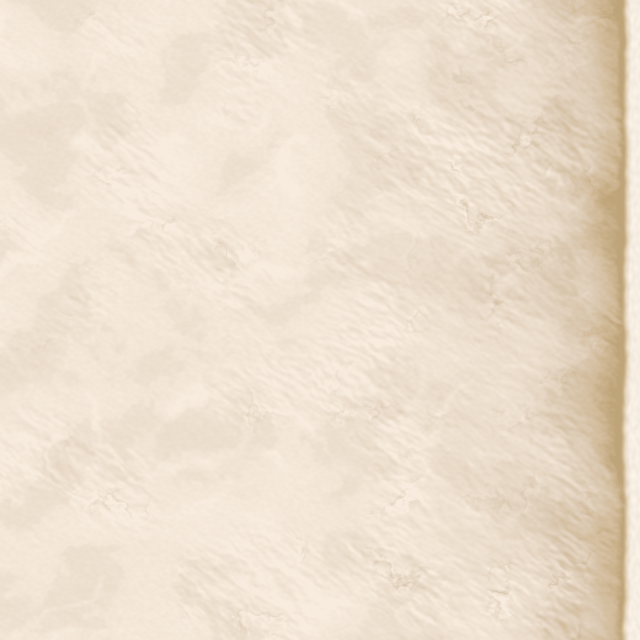
A WebGL 1 fragment shader for this texture:

```glsl
precision highp float;
// Aged cream parchment with faint mottling, browned along its right edge.
uniform vec2 u_resolution;

vec2 gradientAt(vec2 cell) {
  vec3 p = fract(cell.xyx * vec3(0.1031, 0.1030, 0.0973));
  p += dot(p, p.yzx + 33.33);
  float angle = 6.2832 * fract((p.x + p.y) * p.z);
  return vec2(cos(angle), sin(angle));
}

float gradientNoise(vec2 p) {
  vec2 i = floor(p);
  vec2 f = p - i;
  vec2 u = f * f * f * (f * (f * 6.0 - 15.0) + 10.0);
  float a = dot(gradientAt(i), f);
  float b = dot(gradientAt(i + vec2(1, 0)), f - vec2(1, 0));
  float c = dot(gradientAt(i + vec2(0, 1)), f - vec2(0, 1));
  float d = dot(gradientAt(i + vec2(1, 1)), f - vec2(1, 1));
  return mix(mix(a, b, u.x), mix(c, d, u.x), u.y);
}

float fbm(vec2 p) {
  float sum = 0.0;
  float weight = 0.6;
  for (int i = 0; i < 5; i++) {
    sum += weight * gradientNoise(p);
    p = mat2(1.6, 1.2, -1.2, 1.6) * p + 7.3;
    weight *= 0.52;
  }
  return sum;
}

// Surface height, drawn out along strokes that fall to the right
float wrinkleHeight(vec2 p) {
  vec2 q = mat2(0.83, 0.56, -0.56, 0.83) * p * vec2(19.0, 40.0);
  return 0.5 * gradientNoise(q + 11.0) + 0.36 * gradientNoise(q * 1.9 + 23.0)
       + 0.24 * gradientNoise(q * 3.3 + 37.0);
}

// Tone 0 is cream, tone 4 is the brown of the edge
vec3 parchment(float tone) {
  vec3 color = mix(vec3(0.95, 0.90, 0.84), vec3(0.91, 0.85, 0.78), clamp(tone, -0.5, 1.0));
  color = mix(color, vec3(0.86, 0.79, 0.70), clamp(tone - 1.0, 0.0, 1.0));
  color = mix(color, vec3(0.82, 0.73, 0.60), clamp(tone - 2.0, 0.0, 1.0));
  return mix(color, vec3(0.75, 0.645, 0.475), clamp(tone - 3.0, 0.0, 1.0));
}

void main() {
  vec2 uv = gl_FragCoord.xy / u_resolution;
  vec2 warp = vec2(fbm(uv * 6.0 + 3.0), fbm(uv * 6.0 + 19.0));
  vec2 p = uv + 0.045 * warp;

  // Broad darkening toward the right, with an uneven stain at the edge
  float stain = uv.x + 0.045 * fbm(vec2(uv.x * 6.0, uv.y * 7.0) + 41.0);
  float tone = -0.05 + 0.75 * smoothstep(0.52, 0.85, uv.x + 0.25 * warp.x);
  tone += 1.25 * smoothstep(0.80, 0.94, stain);
  tone += 1.6 * smoothstep(0.91, 0.98, stain);

  // Soft blotches with better defined rims
  float blotch = fbm(p * vec2(6.0, 8.0) + 27.0);
  tone += 0.85 * blotch + 0.34 * smoothstep(0.04, 0.12, blotch);

  // Soft pale veins that fade in and out
  float vein = abs(gradientNoise(p * vec2(7.0, 8.5) + 0.4 * warp + 53.0));
  float veinMask = smoothstep(-0.05, 0.25, gradientNoise(uv * 8.0 + 61.0));
  tone -= 0.45 * veinMask * (1.0 - smoothstep(0.0, 0.11, vein));

  // Patchy wrinkles, lit from the upper right
  vec2 q = uv + 0.018 * warp;
  float slope = wrinkleHeight(q + vec2(0.002, 0.004)) - wrinkleHeight(q);
  float roughness = smoothstep(-0.1, 0.3, gradientNoise(uv * 6.0 + 71.0));
  roughness = 0.25 + 1.1 * roughness + 0.65 * smoothstep(0.52, 0.75, uv.x);
  roughness *= 1.0 - 0.5 * smoothstep(0.88, 0.95, uv.x);
  tone += 1.7 * slope * roughness;

  // Short curled creases: a dark line beside a light one
  float fold = fbm(q * vec2(17.0, 20.0) + 83.0);
  float creaseMask = smoothstep(0.05, 0.35, gradientNoise(uv * 16.0 + 97.0));
  float dark = 1.0 - smoothstep(0.0, 0.07, abs(fold - 0.03));
  float light = 1.0 - smoothstep(0.0, 0.09, abs(fold + 0.09));
  tone += creaseMask * roughness * (0.5 * dark - 0.4 * light);

  // Fine fibres
  tone += 0.3 * gradientNoise(uv * vec2(120.0, 160.0));

  // Ragged dark line where the sheet ends
  float edge = 0.976 + 0.004 * gradientNoise(vec2(uv.y * 9.0, 2.5))
             + 0.003 * gradientNoise(vec2(uv.y * 45.0, 7.5));
  float toEdge = edge - uv.x;
  float lineStrength = 0.9 + 0.9 * gradientNoise(vec2(uv.y * 14.0, 4.5));
  tone += lineStrength * (1.0 - smoothstep(0.0, 0.016, abs(toEdge)));
  vec3 color = parchment(tone);

  // Pale border beyond the sheet, shaded next to it
  float grain = gradientNoise(uv * vec2(150.0, 80.0) + 5.0);
  vec3 border = mix(vec3(0.88, 0.81, 0.70), vec3(0.967, 0.935, 0.89),
                    smoothstep(0.0, 0.011, -toEdge));
  border += 0.04 * grain;
  color = mix(border, color, smoothstep(-0.004, 0.004, toEdge));

  gl_FragColor = vec4(color, 1.0);
}
```
